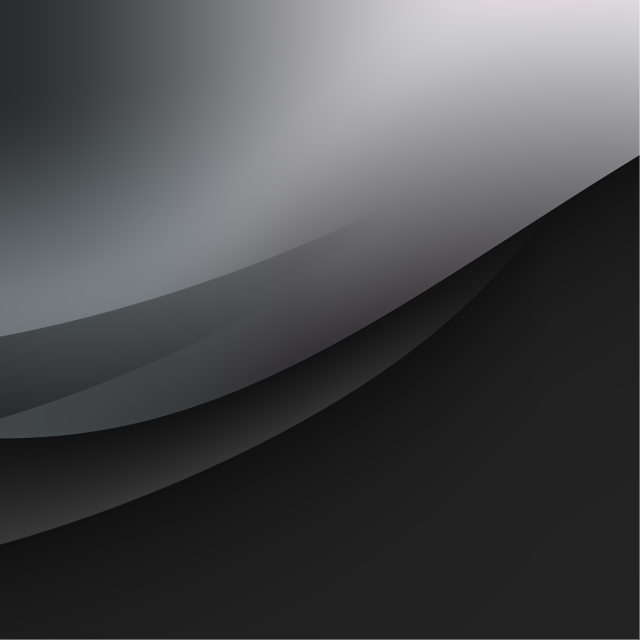
Write a three.js fragment shader that draws this background.

```glsl
// Layered charcoal sheets sweeping upward under a soft silver sheen.
varying vec2 vUv;

const float EDGE_SOFTNESS = 0.0011;
const float SHEEN_BLEND = 0.11;      // rounding of the ridge of light
const vec3 COOL_TINT = vec3(0.94, 1.005, 1.04);
const vec3 NEUTRAL_TINT = vec3(0.992, 0.99, 1.015);
const vec3 VIOLET_TINT = vec3(1.01, 0.975, 1.035);
const vec3 DARK_TINT = vec3(0.995, 0.995, 1.01);
const vec3 BLUSH = vec3(0.025, -0.005, -0.01);
const vec2 BLUSH_CENTER = vec2(0.83, 1.0);
const vec2 BLUSH_SIZE = vec2(0.16, 0.03);
const float BASE_DARK = 0.066;
const float BASE_LIFT = 0.072;
const float BASE_REACH = 0.14;
const float BAND_DARK = 0.07;
const float BAND_RIM = 0.225;
const float GLINT = 0.015;           // thin light along the sheet edge
const float GLINT_WIDTH = 0.004;
const vec3 BORDER = vec3(1.0);
const float BORDER_OPACITY = 0.33;
const float BORDER_WIDTH = 0.0019;

// Edge heights across the canvas
float mainEdge(float x) {
  return 0.315 + x * x * (0.452 + x * (0.483 + x * (-0.717 + 0.225 * x)));
}

float lowerEdge(float x) {
  float x2 = x * x;
  return 0.149 + 0.28 * x + x2 * (0.26 + 0.22 * x2 * x2);
}

float upperCrease(float x) {
  return 0.474 + x * (0.19 + 0.24 * x);
}

float innerCrease(float x) {
  return 0.346 + x * (0.3 + 0.29 * x);
}

float above(float y, float edge) {
  return smoothstep(-EDGE_SOFTNESS, EDGE_SOFTNESS, y - edge);
}

float smoothMin(float a, float b, float k) {
  float h = max(k - abs(a - b), 0.0) / k;
  return min(a, b) - 0.25 * h * h * k;
}

// Brightness of the silver sheet along its lower edge
float rimLight(float x) {
  return mix(0.27, 0.19, smoothstep(0.0, 0.5, x))
       + 0.88 * pow(max(x - 0.45, 0.0), 1.6);
}

// Silver sheet: a ramp rising from the edge, capped by a side shadow
float sheenLight(float x, float height) {
  float ramp = rimLight(x) + (1.27 + 0.2 * x) * height;
  float cap = 0.165 + 0.73 * smoothstep(-0.05, 0.84, x);
  float glow = 0.32 * (1.0 - smoothstep(0.0, 0.6, x));
  cap += glow * (1.0 - smoothstep(0.15, 0.55, height));
  return smoothMin(ramp, cap, SHEEN_BLEND);
}

// Two creases that dissolve into the sheet toward the right
float sheetLight(vec2 p, float height) {
  float upper = upperCrease(p.x);
  float inner = innerCrease(p.x);
  float fold = rimLight(p.x) + 1.45 * smoothstep(0.0, 0.68, p.x) * height;
  float t = clamp((p.y - inner) / (upper - inner), 0.0, 1.0);
  float hollow = mix(0.165 + 0.29 * p.x, 0.265 + 0.25 * p.x, t);
  float innerFade = 1.0 - smoothstep(0.28, 0.47, p.x);
  float hollowMask = above(p.y, inner) * max(innerFade, smoothstep(0.0, 1.0, t));
  float creased = mix(fold, hollow, hollowMask);
  float creaseFade = 1.0 - smoothstep(0.45, 0.63, p.x);
  float creaseMask = (1.0 - above(p.y, upper)) * creaseFade;
  return mix(sheenLight(p.x, height), creased, creaseMask);
}

void main() {
  vec2 p = vUv;
  float top = mainEdge(p.x);
  float low = lowerEdge(p.x);

  // Dark base, lifting gently away from the sheets
  float depth = max(min(top, low) - p.y, 0.0);
  float dark = BASE_DARK + BASE_LIFT * (1.0 - exp(-depth / BASE_REACH));

  // Narrow band with a lit lower rim
  float bandT = clamp((top - p.y) / max(top - low, 0.001), 0.0, 1.0);
  float rim = BAND_RIM - 0.05 * p.x - 0.1 * smoothstep(0.5, 0.86, p.x);
  float band = mix(BAND_DARK, rim, pow(bandT, 1.2));
  float bandMask = above(p.y, low) * step(low, top);
  vec3 color = DARK_TINT * mix(dark, band, bandMask);

  // Silver sheet, violet in its central shadow and blushing at the top
  float height = max(p.y - top, 0.0);
  float light = sheetLight(p, height) + GLINT * exp(-height / GLINT_WIDTH);
  vec3 tint = mix(COOL_TINT, NEUTRAL_TINT, smoothstep(0.1, 0.5, p.x));
  float violet = smoothstep(0.25, 0.5, p.x) * (1.0 - smoothstep(0.6, 0.9, p.x));
  violet *= 1.0 - smoothstep(0.0, 0.12, height);
  vec3 sheet = mix(tint, VIOLET_TINT, violet) * light;
  vec2 blushOffset = (p - BLUSH_CENTER) / BLUSH_SIZE;
  sheet += BLUSH * exp(-dot(blushOffset, blushOffset));
  color = mix(color, sheet, above(p.y, top));

  // Pale hairline border on the right and bottom
  float inset = min(1.0 - p.x, p.y);
  float border = 1.0 - smoothstep(0.5, 1.0, inset / BORDER_WIDTH);
  color = mix(color, BORDER, BORDER_OPACITY * border);

  gl_FragColor = vec4(color, 1.0);
}
```
